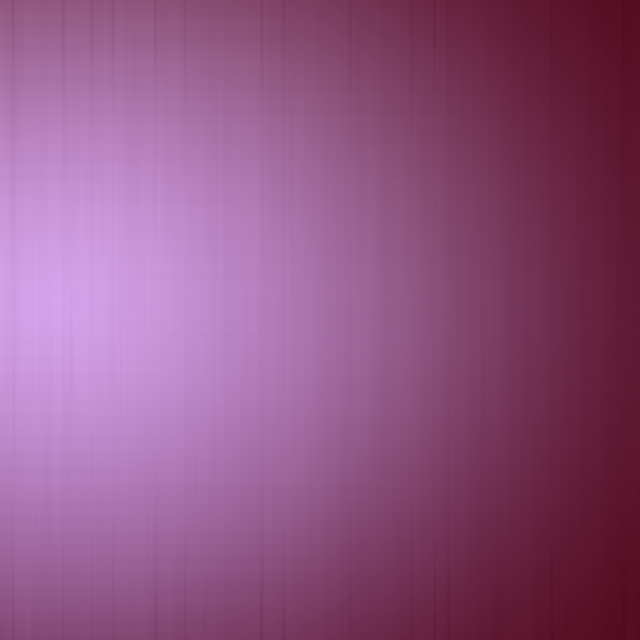
Write a WebGL 1 fragment shader that draws this texture.

```glsl
precision highp float;

uniform vec2 u_resolution;

float hash(vec2 p) {
  vec3 q = fract(vec3(p.xyx) * 0.1031);
  q += dot(q, q.yzx + 33.33);
  return fract((q.x + q.y) * q.z);
}

float valueNoise(vec2 p) {
  vec2 cell = floor(p);
  vec2 f = fract(p);
  f = f * f * (3.0 - 2.0 * f);
  float low = mix(hash(cell), hash(cell + vec2(1.0, 0.0)), f.x);
  float high = mix(hash(cell + vec2(0.0, 1.0)), hash(cell + 1.0), f.x);
  return mix(low, high, f.y);
}

// Broad elliptical highlight, blending a cosine with a linear falloff
float highlight(vec2 uv, vec2 center, vec2 stretch, float radius) {
  float d = min(length((uv - center) * stretch) / radius, 1.0);
  float soft = 0.5 + 0.5 * cos(3.14159 * d);
  return mix(soft, 1.0 - d, 0.35);
}

// Layered noise stretched along the brushing direction
float brushing(vec2 uv) {
  float sum = 0.0;
  float amplitude = 0.5;
  vec2 frequency = vec2(45.0, 1.5);
  for (int i = 0; i < 4; i++) {
    sum += amplitude * (valueNoise(uv * frequency + float(i) * 17.0) - 0.5);
    frequency *= vec2(2.0, 1.7);
    amplitude *= 0.8;
  }
  return sum;
}

// Sparse hairline scratches, one candidate per column
float scratches(vec2 uv, float columns) {
  float x = uv.x * columns;
  float id = floor(x);
  float position = 0.2 + 0.6 * hash(vec2(id, 4.0));
  float line = 1.0 - smoothstep(0.02, 0.10, abs(fract(x) - position));
  float present = step(0.5, hash(vec2(id, 9.0)));
  float fade = 0.25 + 0.75 * smoothstep(0.25, 0.5, abs(uv.y - 0.5));
  return line * present * fade;
}

vec3 metalColor(float light) {
  vec3 wine = vec3(0.33, 0.05, 0.13);
  vec3 mauve = vec3(0.58, 0.355, 0.54);
  vec3 lilac = vec3(0.83, 0.635, 0.92);
  vec3 shade = mix(wine, mauve, clamp(light * 2.0, 0.0, 1.0));
  return mix(shade, lilac, clamp(light * 2.0 - 1.0, 0.0, 1.0));
}

void main() {
  vec2 uv = gl_FragCoord.xy / u_resolution;

  float light = highlight(uv, vec2(0.08, 0.53), vec2(1.0, 1.2), 1.08);
  vec3 color = metalColor(light);

  // Warmer towards the top, cooler towards the bottom
  color.b += 0.035 * (0.5 - uv.y) * smoothstep(0.0, 0.4, light);

  // Surface grain
  float grain = 0.022 * brushing(uv);
  grain += 0.005 * (valueNoise(uv * vec2(3.0, 130.0)) - 0.5);
  grain -= 0.022 * scratches(uv, 26.0);
  color += grain * (0.5 + light);

  gl_FragColor = vec4(clamp(color, 0.0, 1.0), 1.0);
}
```
